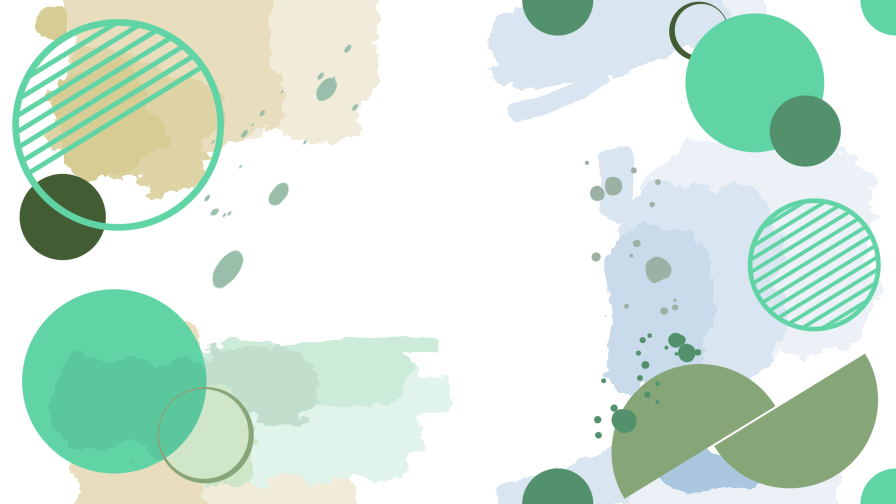
Reproduce this background procedurally as a WebGL 2 fragment shader.

```glsl
#version 300 es
precision highp float;

uniform vec2 u_resolution;
out vec4 outColor;

#define RAGGED 0.8
#define NOISE_SCALE 2.6
#define SLANT 0.55
#define RING_WIDTH 0.06
#define DROPS 16
#define MINT vec3(0.38, 0.83, 0.65)
#define FERN vec3(0.32, 0.57, 0.42)
#define OLIVE vec3(0.53, 0.65, 0.47)
#define MOSS vec3(0.26, 0.36, 0.2)
#define SAND vec3(0.91, 0.87, 0.74)
#define SKY vec3(0.85, 0.9, 0.945)
#define SAGE vec3(0.6, 0.75, 0.67)

vec2 p;
vec3 col = vec3(1);

float hash(vec2 v) {
    return fract(sin(dot(v, vec2(127.1, 311.7))) * 43758.5453);
}

float noise(vec2 v) {
    vec2 i = floor(v), f = fract(v);
    f = f * f * (3.0 - 2.0 * f);
    return mix(mix(hash(i), hash(i + vec2(1, 0)), f.x),
               mix(hash(i + vec2(0, 1)), hash(i + vec2(1, 1)), f.x), f.y);
}

float fbm(vec2 v) {
    float sum = 0.0, amp = 0.5;
    for (int i = 0; i < 5; i++, amp *= 0.5) {
        sum += amp * noise(v);
        v = v * 2.1 + 7.3;
    }
    return sum;
}

vec2 turn(vec2 v, float a) {
    return vec2(cos(a) * v.x + sin(a) * v.y, cos(a) * v.y - sin(a) * v.x);
}

// Antialiased coverage of a signed distance
float fill(float d) {
    float edge = 6.5 / u_resolution.y;
    return 1.0 - smoothstep(-edge, edge, d);
}

void ink(vec3 color, float cover) { col = mix(col, color, cover); }

// Circles hold centre and radius
float circle(vec3 c) { return length(p - c.xy) - c.z; }

void disc(vec3 color, vec3 c) { ink(color, fill(circle(c))); }

// Ring between two offset circles, thicker on one side
void crescent(vec3 color, vec3 c, vec2 shift) {
    ink(color, fill(max(circle(c), -circle(c + vec3(shift, -0.06)))));
}

// Outlined circle with slanted lines above a given height
void striped(vec3 c, float halfWidth, float gap, float low) {
    float v = turn(p - c.xy, SLANT).y - 0.1;
    float line = abs(fract(v / gap + 0.5) - 0.5) * gap - 0.18 * gap;
    float d = max(max(line, circle(c)), low - v);
    ink(MINT, fill(min(d, abs(circle(c)) - halfWidth)));
}

void halfDisc(vec3 c, float side) {
    ink(OLIVE, fill(max(circle(c), -side * turn(p - c.xy, SLANT).y)));
}

// Watercolour patch: rounded box with a torn edge
float patchCover(vec4 box, float tilt) {
    vec2 q = turn(p - box.xy, tilt), r = box.zw;
    float thin = min(r.x, r.y);
    vec2 b = abs(q) - r + 0.6 * thin;
    float d = length(max(b, 0.0)) + min(max(b.x, b.y), 0.0) - 0.6 * thin;
    float tear = fbm(q * NOISE_SCALE * sqrt(thin / r) + box.xy * 5.0) - 0.5;
    return fill(d + min(RAGGED, 1.5 * thin) * tear);
}

void wash(vec3 color, vec4 box, float tilt) { ink(color, patchCover(box, tilt)); }

void drop(vec3 color, vec3 c, float squash) {
    vec2 q = turn(p - c.xy, 0.9);
    float wobble = 0.25 * c.z * (noise(p * 6.0) - 0.5);
    ink(color, fill((length(q / vec2(1, squash)) - c.z + wobble) * squash));
}

// Small drops strewn over a tilted box
void spatter(vec3 color, vec4 box, float tilt, float squash) {
    for (int i = 0; i < DROPS; i++) {
        vec2 k = vec2(i, box.x);
        vec2 at = vec2(hash(k), hash(k + 17.0)) * 2.0 - 1.0;
        float size = 0.03 + 0.06 * pow(hash(k + 41.0), 2.0);
        drop(color, vec3(box.xy + turn(at * box.zw, -tilt), size), squash);
    }
}

void main() {
    // The canvas is nine units high
    p = gl_FragCoord.xy / u_resolution.y * 9.0;

    // Sand washes
    vec3 cream = vec3(0.945, 0.925, 0.85), ochre = vec3(0.84, 0.8, 0.58);
    wash(cream, vec4(4.7, 8.2, 1.95, 1.6), 0.0);
    wash(SAND, vec4(3.1, 8.1, 1.85, 1.65), 0.0);
    wash(mix(SAND, ochre, 0.6), vec4(2.4, 6.9, 1.4, 1.1), -0.4);
    wash(ochre, vec4(1.85, 6.9, 0.8, 0.95), 0.5);
    wash(ochre, vec4(0.95, 8.58, 0.23, 0.23), 0.0);
    wash(cream, vec4(3.9, 0.15, 2.4, 0.5), 0.0);
    wash(SAND, vec4(2.5, 0.2, 1.2, 0.65), 0.0);
    wash(SAND, vec4(3.3, 2.9, 0.28, 0.35), 0.0);

    // Blue washes
    vec3 mist = vec3(0.92, 0.945, 0.97), steel = vec3(0.67, 0.78, 0.88);
    wash(mist, vec4(12.2, 8.8, 1.4, 0.4), 0.2);
    wash(SKY, vec4(10.8, 8.5, 2.1, 0.75), 0.25);
    wash(SKY, vec4(10, 7.3, 0.95, 0.17), 0.4);
    wash(mist, vec4(13.6, 4.5, 2.05, 1.9), 0.0);
    wash(SKY, vec4(12.5, 4, 1.45, 1.75), 0.0);
    wash(SKY, vec4(11, 5.7, 0.25, 0.6), 0.0);
    wash(mix(SKY, steel, 0.35), vec4(11.7, 3.5, 0.85, 1.4), 0.0);
    wash(SKY, vec4(10.4, 0.35, 1.5, 0.5), 0.4);
    wash(mist, vec4(13.1, 0.2, 1.9, 0.45), 0.0);
    wash(steel, vec4(12.7, 0.6, 0.9, 0.35), 0.0);

    // Green wash, large disc with its blot, thin ring
    vec3 pale = vec3(0.88, 0.955, 0.92), soft = vec3(0.8, 0.92, 0.85);
    wash(pale, vec4(5.5, 1.6, 2, 1.1), 0.0);
    wash(pale, vec4(7.1, 1.95, 1, 0.3), 0.0);
    wash(soft, vec4(5.2, 2.3, 2.1, 0.5), 0.0);
    wash(soft, vec4(7, 2.83, 0.85, 0.14), 0.0);
    wash(soft * 0.95, vec4(4.4, 2.15, 1.2, 0.55), 0.0);
    wash(vec3(0.81, 0.9, 0.79), vec4(3.7, 1.2, 0.8, 0.8), 0.0);
    vec3 large = vec3(2.04, 2.19, 1.645);
    disc(MINT, large);
    ink(MINT * 0.94, fill(circle(large)) * patchCover(vec4(2.4, 1.75, 1.4, 0.85), 0.0));
    crescent(OLIVE, vec3(3.67, 1.23, 0.86), vec2(-0.03, 0.02));

    // Discs and striped rings
    disc(MOSS, vec3(1.12, 5.125, 0.77));
    striped(vec3(2.11, 6.77, 1.83), RING_WIDTH, 0.245, -0.1);
    striped(vec3(14.54, 4.27, 1.145), RING_WIDTH * 0.7, 0.19, -2.0);
    crescent(MOSS, vec3(12.48, 8.44, 0.53), vec2(0.04, 0.02));
    disc(MINT, vec3(13.48, 7.52, 1.24));
    disc(FERN, vec3(14.38, 6.66, 0.635));
    for (float y = 0.0; y < 10.0; y += 9.0) {
        disc(FERN, vec3(9.96, y, 0.635));
        disc(MINT, vec3(16, y, 0.635));
    }
    halfDisc(vec3(12.5, 0.92, 1.58), 1.0);
    halfDisc(vec3(14.1, 1.86, 1.58), -1.0);

    // Leaf-shaped drops, then round ones
    spatter(SAGE, vec4(5.2, 6.4, 2, 0.9), 0.6, 0.5);
    drop(SAGE, vec3(4.08, 4.2, 0.38), 0.5);
    drop(SAGE, vec3(4.98, 5.54, 0.23), 0.55);
    drop(SAGE, vec3(5.83, 7.4, 0.22), 0.7);
    vec3 grey = vec3(0.61, 0.69, 0.64);
    spatter(grey, vec4(11.2, 4.8, 0.9, 1.4), 0.0, 1.0);
    drop(grey, vec3(11.75, 4.19, 0.22), 1.0);
    drop(grey, vec3(10.96, 5.67, 0.165), 1.0);
    drop(grey, vec3(10.66, 5.54, 0.13), 1.0);
    spatter(FERN, vec4(11.4, 2, 1.3, 0.7), 0.7, 1.0);
    drop(FERN, vec3(11.15, 1.48, 0.22), 1.0);
    drop(FERN, vec3(12.27, 2.71, 0.16), 1.0);
    drop(FERN, vec3(12.06, 2.92, 0.135), 1.0);

    outColor = vec4(col, 1);
}
```
